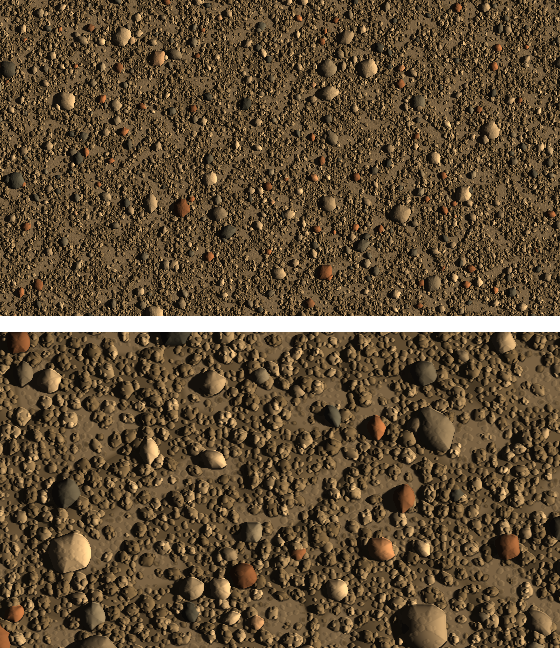
Top: the whole. Bottom: its middle third, enlarged.
A Shadertoy shader for this texture:

```glsl
// Gravelly brown earth with scattered pebbles, raked by low sun from the right.

// Layers: cells per canvas height, share of cells filled, largest radius in cells, steepness
const vec4 PEBBLES = vec4(9.0, 0.30, 0.31, 0.62);
const vec4 STONES = vec4(24.0, 0.34, 0.42, 0.85);
const vec4 GRAVEL = vec4(60.0, 0.82, 0.62, 0.60);
const vec4 GRIT = vec4(135.0, 0.90, 0.62, 0.50);

const vec2 SUN_SIDE = vec2(0.995, 0.10);
const float SUN_ELEVATION = 0.50;
const float SLOPE_STEP = 0.0018;
const float SHADOW_BLUR = 0.0016;
const int SHADOW_STEPS = 8;
const float AMBIENT = 0.10;
const float SUN_STRENGTH = 1.04;
const float SWELL = 0.0016;

const vec3 SOIL_DARK = vec3(0.50, 0.39, 0.24);
const vec3 SOIL_PALE = vec3(0.94, 0.76, 0.52);
const vec3 STONE_GREY = vec3(0.40, 0.36, 0.27);
const vec3 STONE_TAN = vec3(0.86, 0.69, 0.47);
const vec3 STONE_RUST = vec3(0.74, 0.45, 0.25);

vec3 hash3(vec2 p) {
    vec3 q = fract(p.xyx * vec3(0.1031, 0.1030, 0.0973));
    q += dot(q, q.yxz + 33.33);
    return fract((q.xxy + q.yzz) * q.zyx);
}

// Highest faceted dome at p: x is its height, y its random tint
vec2 grains(vec2 p, vec4 layer) {
    p = p * layer.x + layer.x * 3.7;
    vec2 cell = floor(p);
    vec2 best = vec2(0.0, 0.5);
    for (int j = -1; j <= 1; j++) {
        for (int i = -1; i <= 1; i++) {
            vec2 id = cell + vec2(i, j);
            vec3 place = hash3(id);
            if (place.z > layer.y) continue;
            vec3 form = hash3(id + 71.3);
            vec2 q = p - id - 0.5 - 0.7 * (place.xy - 0.5);
            float turn = 6.2832 * form.x;
            vec2 axis = vec2(cos(turn), sin(turn));
            q = vec2(dot(q, axis), dot(q, vec2(-axis.y, axis.x)));
            q.y *= 1.0 + 0.6 * fract(form.x * 7.0 + form.y);
            float radius = layer.z * mix(0.45, 1.0, form.y);
            float facet = max(abs(q.x + 0.45 * q.y), 0.9 * (q.y - 0.5 * q.x));
            float d = max(length(q), 1.08 * facet) / radius;
            float h = sqrt(max(1.0 - d * d, 0.0)) * radius * layer.w / layer.x;
            if (h > best.x) best = vec2(h, form.z);
        }
    }
    return best;
}

// Slow rise and fall of the ground
float swell(vec2 p) {
    vec2 w = p + 0.03 * sin(p.yx * vec2(19.0, 23.0));
    return SWELL * (sin(w.x * 47.0 + 2.0 * sin(w.y * 31.0))
                  + sin(w.y * 59.0 - w.x * 22.0 + 2.0 * sin(w.x * 37.0)));
}

// x: height, y: soil tint, z: stone tint, w: stone cover
vec4 surface(vec2 p) {
    vec2 grit = grains(p, GRIT);
    vec2 gravel = grains(p, GRAVEL);
    vec2 stone = grains(p, STONES);
    vec2 pebble = grains(p, PEBBLES);
    if (pebble.x > stone.x) stone = pebble;
    float ground = gravel.x + grit.x + swell(p);
    float top = stone.x + 0.15 * grit.x;
    float cover = smoothstep(0.0, 0.0012, top - ground);
    return vec4(max(ground, top), mix(gravel.y, grit.y, 0.4), stone.y, cover);
}

// Coarse height, enough for casting shadows
float casterHeight(vec2 p) {
    float ground = grains(p, GRAVEL).x + swell(p) + 0.0012;
    return max(ground, max(grains(p, STONES).x, grains(p, PEBBLES).x));
}

float sunlight(vec2 p, float height) {
    float blocked = 0.0;
    float reach = 0.003;
    for (int i = 0; i < SHADOW_STEPS; i++) {
        float ray = height + reach * tan(SUN_ELEVATION);
        float over = casterHeight(p + SUN_SIDE * reach) - ray;
        blocked = max(blocked, over / SHADOW_BLUR);
        reach *= 1.4;
    }
    return 1.0 - smoothstep(0.0, 1.0, blocked);
}

vec3 stoneColour(float tint) {
    vec3 c = mix(STONE_GREY, STONE_TAN, smoothstep(0.05, 0.6, tint));
    c = mix(c, STONE_RUST, smoothstep(0.84, 0.9, tint));
    return c * (0.8 + 0.35 * fract(tint * 17.0));
}

void mainImage(out vec4 fragColor, in vec2 fragCoord) {
    vec2 p = fragCoord / iResolution.y;
    vec4 here = surface(p);

    // Slope and direct light
    vec2 slope = vec2(surface(p + vec2(SLOPE_STEP, 0.0)).x,
                      surface(p + vec2(0.0, SLOPE_STEP)).x) - here.x;
    vec3 normal = normalize(vec3(-slope / SLOPE_STEP, 1.0));
    vec3 sun = vec3(normalize(SUN_SIDE) * cos(SUN_ELEVATION), sin(SUN_ELEVATION));
    float lit = max(dot(normal, sun), 0.0) * sunlight(p, here.x);

    // Soil and stone colours
    vec3 soil = mix(SOIL_DARK, SOIL_PALE, here.y * here.y * 1.1);
    vec3 albedo = mix(soil, stoneColour(here.z), here.w);
    vec3 colour = albedo * (AMBIENT + SUN_STRENGTH * lit);
    fragColor = vec4(clamp(colour, 0.0, 1.0), 1.0);
}
```
